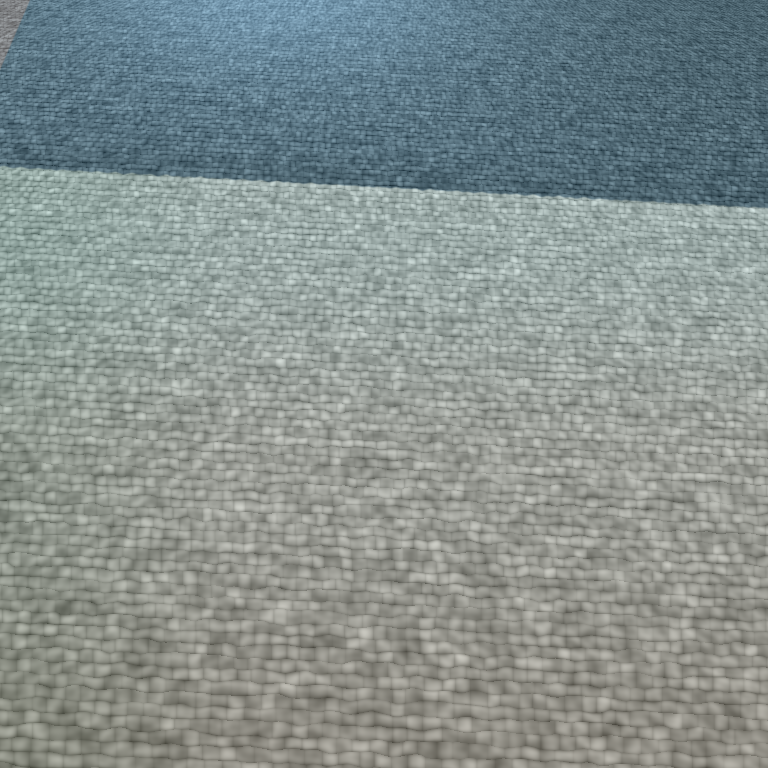
Give the GLSL for this texture, as a WebGL 1 fragment shader.

```glsl
precision highp float;
// Looped-pile carpet seen at a slant: a warm grey field below a blue-slate band.
// Rows of yarn shrink with distance through a logarithmic row coordinate; each
// row is split into rounded loops, roughened by gradient noise and lit softly.

uniform vec2 u_resolution;

const float ROW_NEAR = 0.0180;    // row spacing at the bottom
const float ROW_SHRINK = 0.0145;  // loss of spacing per unit of height
const float ROW_TILT = 0.045;     // fall of the rows towards the right
const float LOOP_ASPECT = 1.25;   // loop width over row spacing
const float SEAM_LEFT = 0.783;
const float SEAM_FALL = 0.054;
const float ROW_WAVE = 0.38;
const float GROOVE_DEPTH = 0.15;
const float LOOP_DEPTH = 0.07;
const float YARN_VARIATION = 0.11;
const float GRAIN = 0.17;

const vec3 GREY_NEAR = vec3(0.555, 0.545, 0.510);
const vec3 GREY_MID = vec3(0.605, 0.615, 0.590);
const vec3 GREY_FAR = vec3(0.605, 0.665, 0.655);
const vec3 SLATE = vec3(0.335, 0.435, 0.485);
const vec3 SLATE_SHADE = vec3(0.285, 0.375, 0.415);
const vec3 SKY_GLOW = vec3(0.13, 0.17, 0.21);
const vec3 CORNER = vec3(0.50, 0.51, 0.52);

float hash(vec2 p) {
  vec3 q = fract(vec3(p.xyx) * 0.1031);
  q += dot(q, q.yzx + 33.33);
  return fract((q.x + q.y) * q.z);
}

vec2 gradient(vec2 cell) {
  float angle = 6.28318 * hash(cell);
  return vec2(cos(angle), sin(angle));
}

// Gradient noise, roughly -0.7 to 0.7
float noise(vec2 p) {
  vec2 i = floor(p);
  vec2 f = p - i;
  vec2 w = f * f * f * (f * (f * 6.0 - 15.0) + 10.0);
  float a = dot(gradient(i), f);
  float b = dot(gradient(i + vec2(1.0, 0.0)), f - vec2(1.0, 0.0));
  float c = dot(gradient(i + vec2(0.0, 1.0)), f - vec2(0.0, 1.0));
  float d = dot(gradient(i + vec2(1.0, 1.0)), f - vec2(1.0, 1.0));
  return mix(mix(a, b, w.x), mix(c, d, w.x), w.y);
}

// Relief of the pile as a brightness offset around zero
float pile(vec2 uv, float pixel) {
  float height = uv.y + ROW_TILT * (uv.x - 0.5);
  float spacing = max(ROW_NEAR - ROW_SHRINK * height, 0.002);
  float v = log(ROW_NEAR / spacing) / ROW_SHRINK;
  vec2 flow = vec2((uv.x - 0.5) / spacing, v);
  v += ROW_WAVE * noise(vec2(flow.x * 0.55, v * 0.7) + 91.0);

  // Every row keeps one spacing so its loops stay upright
  float row = floor(v);
  float rowSpacing = ROW_NEAR * exp(-ROW_SHRINK * (row + 0.5));
  float u = (uv.x - 0.5) / (rowSpacing * LOOP_ASPECT) + hash(vec2(row, 7.0));
  u += 0.35 * noise(vec2(u * 0.6, row * 3.7));
  vec2 local = fract(vec2(u, v)) - 0.5;
  float yarn = hash(vec2(floor(u) + 200.0, row + 50.0)) - 0.5;

  // Shaded grooves between rows and softer gaps between loops
  float groove = pow(abs(local.y) * 2.0, 3.0);
  float gap = pow(abs(local.x) * 2.0, 3.0);
  float rowStrength = 0.75 + 0.9 * noise(vec2(uv.x * 9.0, row * 0.63));
  float relief = -GROOVE_DEPTH * rowStrength * (groove - 0.25);
  relief -= LOOP_DEPTH * (gap - 0.25);
  relief += 0.05 * local.y + YARN_VARIATION * yarn * (1.0 - gap) * (1.0 - groove);
  relief *= smoothstep(0.8, 4.5, spacing / pixel);

  // Irregular fibres and broader clumps
  float fibres = noise(flow * vec2(0.9, 1.1) + 300.0);
  float clumps = noise(flow * vec2(0.28, 0.40) + 40.0);
  float threads = noise(vec2(uv.x * 14.0, flow.y * 0.75) + 170.0);
  return relief + GRAIN * fibres + 0.09 * clumps + 0.05 * threads;
}

vec3 greyField(vec2 uv) {
  vec3 color = mix(GREY_NEAR, GREY_MID, smoothstep(0.0, 0.45, uv.y));
  color = mix(color, GREY_FAR, smoothstep(0.38, 0.72, uv.y));
  float side = smoothstep(0.35, 0.0, uv.x);
  return color - side * vec3(0.045, 0.025, 0.035);
}

vec3 slateBand(vec2 uv, float aboveSeam) {
  vec3 color = mix(SLATE, SLATE_SHADE, smoothstep(0.55, 1.0, uv.x) * 0.7);
  color = mix(color, SLATE_SHADE, smoothstep(0.06, 0.0, aboveSeam) * 0.6);
  vec2 d = (uv - vec2(0.36, 1.02)) / vec2(0.27, 0.13);
  return color + SKY_GLOW * exp(-dot(d, d));
}

void main() {
  vec2 uv = gl_FragCoord.xy / u_resolution;
  float pixel = 1.0 / u_resolution.y;
  float relief = pile(uv, pixel);

  // Ragged seam between the two tiles
  float fray = 0.003 * noise(vec2(uv.x * 90.0, 4.0));
  float aboveSeam = uv.y - (SEAM_LEFT - SEAM_FALL * uv.x) + fray;
  float edge = max(0.0015, pixel);
  float band = smoothstep(-edge, edge, aboveSeam);
  vec3 color = mix(greyField(uv), slateBand(uv, aboveSeam), band);
  color += 0.045 * exp(-pow((aboveSeam + 0.006) / 0.004, 2.0));

  // Pale strip cutting the upper left corner
  float strip = uv.x - 0.43 * (uv.y - 0.909);
  float corner = smoothstep(edge, -edge, strip);
  color = mix(color, CORNER, corner);

  color += relief * mix(vec3(1.0), vec3(0.86, 0.92, 0.94), band);
  gl_FragColor = vec4(clamp(color, 0.0, 1.0), 1.0);
}
```
